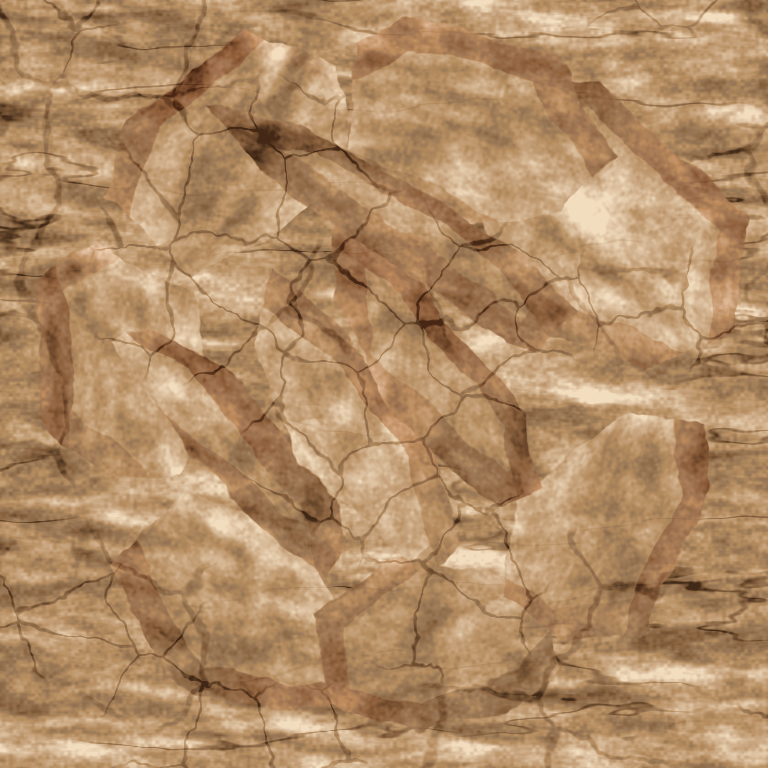
This texture is drawn by a WebGL 2 fragment shader. Its source:

```glsl
#version 300 es
precision highp float;

uniform vec2 u_resolution;
out vec4 fragColor;

const float TAU = 6.2831853;
const int RING_SLABS = 7;
const int ALL_SLABS = 11;

float hash(vec2 p) {
  vec3 q = fract(p.xyx * 0.1031);
  q += dot(q, q.yzx + 33.33);
  return fract((q.x + q.y) * q.z);
}

float noise(vec2 p) {
  vec2 cell = floor(p), f = fract(p);
  f = f * f * (3.0 - 2.0 * f);
  float low = mix(hash(cell), hash(cell + vec2(1, 0)), f.x);
  float high = mix(hash(cell + vec2(0, 1)), hash(cell + 1.0), f.x);
  return mix(low, high, f.y);
}

float fbm(vec2 p) {
  float sum = 0.0, weight = 0.5;
  for (int i = 0; i < 5; i++) {
    sum += weight * noise(p);
    p = mat2(1.6, 1.2, -1.2, 1.6) * p + 17.3;
    weight *= 0.53;
  }
  return sum;
}

mat2 rotation(float angle) {
  float c = cos(angle), s = sin(angle);
  return mat2(c, s, -s, c);
}

// Broad stains, lit relief and fine grain, centred on zero
float rock(vec2 p, vec2 stretch, float seed) {
  vec2 q = p * stretch + seed;
  q += 0.05 * (noise(q * 6.0) - 0.5);
  vec2 light = vec2(0.1, 0.17);
  float stain = fbm(q * 4.0) - 0.5;
  float relief = fbm(q * 12.0 - light) - fbm(q * 12.0 + light);
  float grain = noise(p * 210.0 + seed) - 0.5;
  return 0.34 * stain + 0.75 * relief + 0.12 * grain;
}

// Gap between the two nearest scattered points, zero on cell borders
float cellBorder(vec2 p) {
  vec2 cell = floor(p);
  float nearest = 9.0, second = 9.0;
  for (int y = -1; y <= 1; y++)
    for (int x = -1; x <= 1; x++) {
      vec2 id = cell + vec2(x, y);
      float d = length(id + vec2(hash(id), hash(id + 71.7)) - p);
      second = min(second, max(nearest, d));
      nearest = min(nearest, d);
    }
  return second - nearest;
}

float cracks(vec2 p, float scale, float width) {
  vec2 warp = vec2(fbm(p * 9.0), fbm(p * 9.0 + 40.0)) - 0.5;
  float gap = cellBorder((p + 0.09 * warp) * scale) / scale;
  float broken = smoothstep(0.48, 0.64, noise(p * 5.0 + scale));
  return broken * (1.0 - smoothstep(width * 0.3, width, gap));
}

// Irregular convex slab: distance, shaded bevel, sunlit bevel
vec3 slab(vec2 p, vec2 halfSize, float seed, float soft) {
  vec3 result = vec3(-9.0, 0.0, 0.0);
  for (int k = 0; k < 7; k++) {
    float pick = hash(vec2(k, seed));
    float angle = TAU * (float(k) + 0.6 * (pick - 0.5)) / 7.0;
    vec2 face = vec2(cos(angle), sin(angle)) / halfSize;
    float reach = 0.85 + 0.3 * hash(vec2(seed, k + 9));
    float d = (dot(p, face) - reach) / length(face);
    float facing = normalize(face).x;
    float shaded = max(smoothstep(0.45, 0.8, facing), 0.7 * step(0.8, pick));
    float width = mix(0.022, 0.045, hash(vec2(k + 3, seed + 5.0)));
    float bevel = smoothstep(-width - soft, -width + soft, d);
    float glow = smoothstep(-width * 1.6, -0.004, d) * step(pick, 0.5);
    result = max(result, vec3(d, shaded * bevel, (1.0 - shaded) * glow));
  }
  return result;
}

vec3 sandstone(float tone) {
  const vec3 shades[8] = vec3[8](
    vec3(0.25, 0.16, 0.09), vec3(0.41, 0.29, 0.18), vec3(0.54, 0.39, 0.25),
    vec3(0.60, 0.47, 0.34), vec3(0.71, 0.55, 0.37), vec3(0.78, 0.64, 0.49),
    vec3(0.86, 0.75, 0.62), vec3(0.95, 0.87, 0.75));
  float x = clamp((tone - 0.22) / 0.09, 0.0, 6.999);
  int i = int(x);
  return mix(shades[i], shades[i + 1], fract(x));
}

void main() {
  vec2 uv = gl_FragCoord.xy / u_resolution.y;
  float soft = 1.2 / u_resolution.y;

  // Layered bed with broken horizontal fissures
  float tone = 0.6 + rock(uv, vec2(0.7, 2.3), 3.0);
  float seam = abs(fbm(uv * vec2(2.5, 11.0) + 8.0) - 0.5);
  float fissure = 1.0 - smoothstep(0.002, 0.018, seam);
  tone -= 0.2 * fissure * smoothstep(0.4, 0.65, noise(uv * vec2(5.0, 9.0)));

  // Worn slabs: a ring around the centre, then diagonal strips inside it
  vec2 rough = vec2(fbm(uv * 14.0), fbm(uv * 14.0 + 60.0)) - 0.5;
  float warmth = 0.0;
  for (int i = 0; i < ALL_SLABS; i++) {
    float seed = float(i) * 7.0 + 2.0;
    float a = hash(vec2(seed, 1.0)), b = hash(vec2(seed, 2.0));
    bool inRing = i < RING_SLABS;
    float angle = inRing ? TAU * (float(i) + 0.4 * a) / float(RING_SLABS) + 0.35
                         : TAU / 8.0 + 0.5 * (a - 0.5);
    float offset = inRing ? 0.35 : 0.125 * (float(i - RING_SLABS) - 1.5);
    vec2 halfSize = inRing ? vec2(mix(0.08, 0.14, b), mix(0.15, 0.2, a))
                           : vec2(mix(0.05, 0.075, b), mix(0.18, 0.26, a));
    vec2 p = (uv - 0.5) * rotation(angle) - vec2(offset, 0.0);
    p.y += inRing ? 0.0 : 0.16 * (b - 0.5);
    vec3 shape = slab(p + 0.03 * rough, halfSize, seed, soft);
    if (shape.x > soft) continue;
    float cover = 1.0 - smoothstep(-soft, soft, shape.x);
    float face = 0.61 + 0.06 * (b - 0.5) + rock(p, vec2(1.5, 0.9), seed);
    float streak = 0.7 + 0.6 * noise(p * vec2(40.0, 9.0));
    face += 0.1 * shape.z * streak - 0.17 * shape.y * streak;
    tone = mix(tone, face, 0.8 * cover);
    warmth = mix(warmth, shape.y * noise(p * 8.0 + seed), cover);
  }

  // Hairline and root-like cracks
  tone -= 0.17 * cracks(uv, 9.0, 0.005);
  tone -= 0.13 * cracks(uv + 3.7, 4.5, 0.011);

  vec3 colour = sandstone(tone) + warmth * vec3(0.04, -0.015, -0.02);
  fragColor = vec4(colour, 1.0);
}
```
